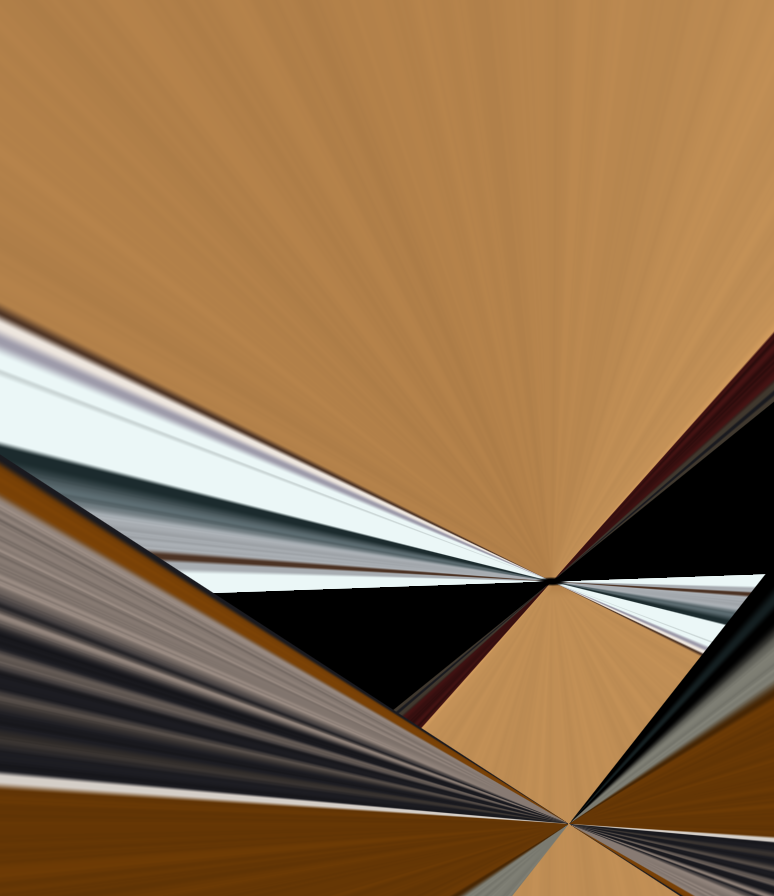
Write a Shadertoy shader that draws this background.

```glsl
// Two fans of straight rays, one over the other, each spreading from its own hub.
// Colour depends only on the angle of the line through a hub, so every band shows on
// both sides of it. Soft colour stops build the bands; layered sines add fine streaks.

// Hubs, in units of canvas height
const vec2 UPPER_HUB = vec2(0.616, 0.3510);
const vec2 LOWER_HUB = vec2(0.635, 0.0805);

// Angles in degrees where the fans begin their turn and the upper fan shows through
const float UPPER_START = 2.0;
const float LOWER_START = 10.0;
const float WINDOW_START = 51.8;
const float WINDOW_END = 147.0;

// Strength of the streaks
const float TAN_GRAIN = 0.022;
const float BROWN_GRAIN = 0.07;
const float STEEL_GRAIN = 0.17;

const vec3 BLACK = vec3(0.0);
const vec3 INK = vec3(0.10, 0.10, 0.12);
const vec3 TAN_DEEP = vec3(0.695, 0.500, 0.285);
const vec3 TAN_LIGHT = vec3(0.755, 0.560, 0.335);
const vec3 BROWN = vec3(0.40, 0.215, 0.02);
const vec3 UMBER = vec3(0.30, 0.20, 0.14);
const vec3 MAROON = vec3(0.22, 0.06, 0.06);
const vec3 OLIVE = vec3(0.25, 0.22, 0.18);
const vec3 CREAM = vec3(0.93, 0.90, 0.87);
const vec3 LAVENDER = vec3(0.62, 0.61, 0.67);
const vec3 WHITE = vec3(0.92, 0.97, 0.97);
const vec3 TEAL = vec3(0.11, 0.17, 0.18);
const vec3 SLATE = vec3(0.34, 0.40, 0.42);
const vec3 SILVER = vec3(0.66, 0.68, 0.70);
const vec3 TAUPE = vec3(0.53, 0.48, 0.45);
const vec3 STONE = vec3(0.48, 0.48, 0.44);

// Line angle (x) and the angle one pixel covers (y), both in degrees
vec2 rayFrom(vec2 p, vec2 hub, float start) {
    vec2 d = p - hub;
    float angle = degrees(atan(d.y, d.x));
    float pixel = 57.3 / (iResolution.y * max(length(d), 0.001));
    return vec2(mod(angle - start, 180.0) + start, min(pixel, 8.0));
}

// Colour stop: everything past the given angle turns to the next colour
void stop(inout vec3 col, vec3 next, vec2 ray, float at, float soft) {
    float w = max(soft, 0.75 * ray.y);
    col = mix(col, next, smoothstep(at - w, at + w, ray.x));
}

// Layered sines across the angle, roughly -1 to 1, fading where rays get too thin
float streaks(vec2 ray, float frequency) {
    float sum = 0.0, weight = 0.5;
    for (int i = 0; i < 4; i++) {
        float fade = 1.0 - smoothstep(0.6, 2.5, frequency * ray.y);
        sum += weight * fade * sin(ray.x * frequency + 1.7 * sin(ray.x * frequency * 0.37));
        frequency *= 2.13;
        weight *= 0.7;
    }
    return sum;
}

vec3 upperFan(vec2 p) {
    vec2 ray = rayFrom(p, UPPER_HUB, UPPER_START);
    float below = smoothstep(0.0, 0.02, UPPER_HUB.y - p.y);
    float lit = 1.0 - smoothstep(50.0, 115.0, ray.x);
    vec3 tan = mix(TAN_DEEP, TAN_LIGHT, max(lit, 0.9 * below));
    tan *= 1.0 + TAN_GRAIN * streaks(ray, 0.55);

    // Dark wedge, then the broad tan field
    vec3 col = BLACK;
    stop(col, OLIVE, ray, 39.0, 0.15);
    stop(col, INK, ray, 39.9, 0.3);
    stop(col, OLIVE, ray, 40.7, 0.3);
    stop(col, MAROON * (1.0 + 0.3 * streaks(ray, 2.5)), ray, 42.0, 0.6);
    stop(col, TAN_LIGHT * 1.08, ray, 48.3, 0.25);
    stop(col, tan, ray, 49.3, 0.7);

    // Bright metallic sheaf
    float sheen = 1.0 + 0.08 * streaks(ray, 2.2);
    stop(col, UMBER, ray, 153.6, 0.6);
    stop(col, CREAM, ray, 154.5, 0.5);
    stop(col, LAVENDER, ray, 155.8, 0.6);
    stop(col, WHITE, ray, 157.2, 0.7);
    stop(col, WHITE * 0.87, ray, 159.0, 0.2);
    stop(col, WHITE, ray, 159.5, 0.3);
    stop(col, TEAL, ray, 166.0, 0.4);
    stop(col, SLATE * sheen, ray, 168.2, 1.0);
    stop(col, SILVER * sheen, ray, 171.0, 1.2);
    stop(col, UMBER, ray, 175.7, 0.5);
    stop(col, SILVER, ray, 176.9, 0.4);
    stop(col, WHITE, ray, 178.4, 0.5);
    stop(col, BLACK, ray, 182.0, 0.0);

    // Small dark knot on the hub
    float knot = length((p - UPPER_HUB) * vec2(1.0, 3.5));
    return mix(BLACK, col, smoothstep(0.008, 0.020, knot));
}

void mainImage(out vec4 fragColor, in vec2 fragCoord) {
    vec2 p = fragCoord / iResolution.y;
    vec2 ray = rayFrom(p, LOWER_HUB, LOWER_START);
    vec3 brown = BROWN * (1.0 + BROWN_GRAIN * streaks(ray, 0.9));
    float steel = 1.0 + STEEL_GRAIN * streaks(ray, 3.1);

    // Brown wedge into stone; the side above the hub falls into shade
    vec3 col = brown;
    stop(col, brown * 0.7, ray, 31.5, 0.8);
    stop(col, STONE * (1.0 + 0.08 * streaks(ray, 1.3)), ray, 34.0, 1.6);
    if (p.y > LOWER_HUB.y) {
        stop(col, BLACK, ray, 42.5, 2.2);
        stop(col, TEAL * 0.7, ray, 46.5, 0.8);
        stop(col, BLACK, ray, 48.5, 1.0);
    }

    // Window onto the upper fan, closed by a dark rim and a brown strip
    stop(col, upperFan(p), ray, WINDOW_START, 0.0);
    stop(col, INK, ray, WINDOW_END, 0.0);
    stop(col, brown * 1.15, ray, 147.7, 0.4);

    // Steel stripes, fading as they turn
    stop(col, TAUPE * steel, ray, 150.1, 0.5);
    stop(col, INK * steel, ray, 158.3, 1.2);
    for (int i = 0; i < 4; i++) {
        float centre = 160.0 + 3.8 * float(i);
        stop(col, TAUPE * steel * (0.95 - 0.17 * float(i)), ray, centre - 0.6, 0.5);
        stop(col, INK * steel, ray, centre + 0.8, 0.8);
    }
    stop(col, CREAM * 0.9, ray, 174.9, 0.35);
    stop(col, brown, ray, 176.2, 0.5);

    fragColor = vec4(col, 1.0);
}
```
